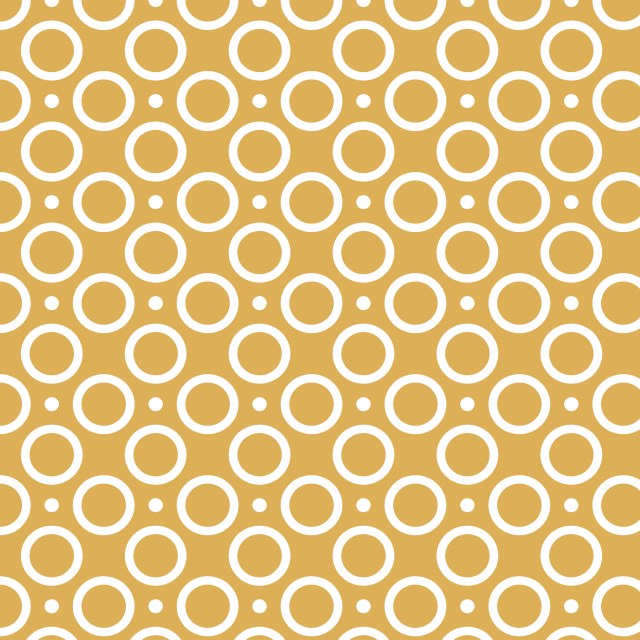
Give the GLSL for this pattern, as a Shadertoy shader.

```glsl
// White rings on a centred lattice over a flat ochre ground, with a small
// dot between horizontal neighbours in every other row of rings.
// Distances are measured in cell units, so shapes stretch with the cell.

const vec2 REPEATS = vec2(6.159, 6.334);    // cells across and down the canvas
const vec2 OFFSET = vec2(0.002, 0.0);       // lattice shift, in cells
const float RING_OUTER = 0.297;             // radii as fractions of a cell
const float RING_INNER = 0.214;
const float DOT_RADIUS = 0.069;
const vec3 GROUND = vec3(0.867, 0.686, 0.337);
const vec3 INK = vec3(1.0);

// Distance to the nearest point of a unit grid that includes 'origin'
float gridDistance(vec2 p, vec2 origin) {
    return length(fract(p - origin + 0.5) - 0.5);
}

// Signed distance to a ring, given the distance to its centre
float ring(float centreDistance) {
    float middle = 0.5 * (RING_OUTER + RING_INNER);
    float halfWidth = 0.5 * (RING_OUTER - RING_INNER);
    return abs(centreDistance - middle) - halfWidth;
}

void mainImage(out vec4 fragColor, in vec2 fragCoord) {
    // Cell coordinates, counted from the top left corner
    vec2 uv = fragCoord / iResolution.xy;
    vec2 p = vec2(uv.x, 1.0 - uv.y) * REPEATS + OFFSET;

    // Rings at cell corners and centres, dots midway along the corner rows
    float centreDistance = min(gridDistance(p, vec2(0.0)), gridDistance(p, vec2(0.5)));
    float dotShape = gridDistance(p, vec2(0.5, 0.0)) - DOT_RADIUS;
    float shape = min(ring(centreDistance), dotShape);

    // Edge smoothed over one pixel
    vec2 pixel = REPEATS / iResolution.xy;
    float coverage = clamp(0.5 - shape / max(pixel.x, pixel.y), 0.0, 1.0);
    fragColor = vec4(mix(GROUND, INK, coverage), 1.0);
}
```
